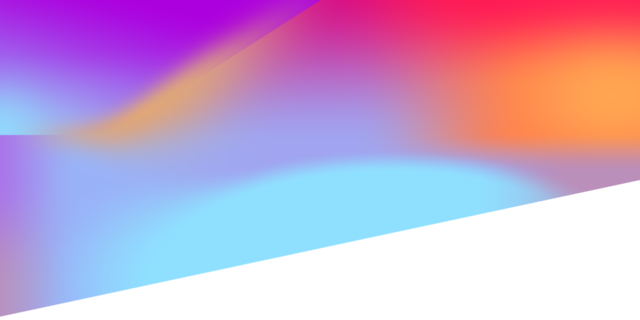
A WebGL 2 fragment shader for this background:

```glsl
#version 300 es
precision highp float;

uniform vec2 u_resolution;
out vec4 fragColor;

// Palette
const vec3 PAPER      = vec3(1.0);
const vec3 SKY        = vec3(0.56, 0.878, 1.0);
const vec3 PERIWINKLE = vec3(0.60, 0.70, 0.97);
const vec3 LAVENDER   = vec3(0.63, 0.645, 0.94);
const vec3 MAUVE      = vec3(0.73, 0.56, 0.73);
const vec3 VIOLET     = vec3(0.67, 0.44, 0.91);
const vec3 ORCHID     = vec3(0.63, 0.33, 0.92);
const vec3 PURPLE     = vec3(0.675, 0.0, 0.87);
const vec3 MAGENTA    = vec3(0.84, 0.04, 0.53);
const vec3 RED        = vec3(1.0, 0.10, 0.33);
const vec3 ORANGE     = vec3(1.0, 0.48, 0.30);
const vec3 AMBER      = vec3(1.0, 0.65, 0.32);
const vec3 TAN        = vec3(0.87, 0.65, 0.48);

// Layout: x runs 0..2, y runs 0..1
const vec2  CANVAS       = vec2(2.0, 1.0);
const float PAPER_BASE   = 0.0104;
const float PAPER_SLOPE  = 0.2135;
const float RIDGE_BASE   = 0.578;
const float RIDGE_SLOPE  = 0.64;
const float RIDGE_BEND   = 0.343;
const float RIDGE_ROUND  = 0.045;
const vec2  POOL_CENTER  = vec2(1.22, 0.115);
const vec2  POOL_RADII   = vec2(0.83, 0.39);
const vec2  SUN_CENTER   = vec2(1.92, 0.70);
const vec2  SUN_RADII    = vec2(0.30, 0.19);
const vec2  CORNER_GLOW  = vec2(0.0, 0.57);
const float CORNER_SIZE  = 0.18;

float fall(float start, float end, float v) {
    return 1.0 - smoothstep(start, end, v);
}

float glow(vec2 offset) {
    return exp(-dot(offset, offset));
}

// Flat on the left, then a rounded bend into a straight climb
float ridgeHeight(float x) {
    float climb = RIDGE_ROUND * log(1.0 + exp((x - RIDGE_BEND) / RIDGE_ROUND));
    return RIDGE_BASE + RIDGE_SLOPE * climb;
}

// Purple sheet above the ridge
vec3 upperSheet(vec2 p) {
    float vivid = smoothstep(0.70, 1.05, p.y + 0.25 * (p.x - 0.3));
    vec3 color = mix(ORCHID, PURPLE, vivid);
    color = mix(color, LAVENDER, fall(0.58, 0.85, p.y) * fall(0.2, 0.7, p.x));
    return mix(color, SKY, 0.85 * glow((p - CORNER_GLOW) / CORNER_SIZE));
}

// Lavender field with warm light on the right and a sky pool below
vec3 lowerSheet(vec2 p) {
    vec3 color = mix(PERIWINKLE, LAVENDER, smoothstep(0.3, 0.9, p.x));

    // Pink light from the top
    vec3 pink = mix(MAGENTA, RED, smoothstep(0.95, 1.5, p.x));
    color = mix(color, pink, smoothstep(0.54, 1.06, p.y));

    // Mauve shade at the lower right
    color = mix(color, MAUVE, smoothstep(1.4, 1.8, p.x) * fall(0.48, 0.62, p.y));

    // Red to orange light with an amber core
    vec3 warm = mix(ORANGE, RED, smoothstep(0.72, 1.0, p.y));
    warm = mix(warm, AMBER, glow((p - SUN_CENTER) / SUN_RADII));
    color = mix(color, warm, smoothstep(1.1, 1.65, p.x) * smoothstep(0.46, 0.59, p.y));

    // Violet light from the left edge
    vec3 edge = mix(MAUVE, VIOLET, smoothstep(0.1, 0.45, p.y));
    color = mix(color, edge, fall(-0.05, 0.25, p.x));

    // Sky pool, softer on its left side
    float radius = length((p - POOL_CENTER) / POOL_RADII);
    float rim = 1.08 + 0.27 * fall(0.3, 0.8, p.x);
    float pool = fall(0.88, rim, radius) * fall(1.45, 2.0, p.x);
    return mix(color, SKY, pool);
}

void main() {
    vec2 p = gl_FragCoord.xy / u_resolution * CANVAS;
    float pixel = 1.0 / u_resolution.y;

    // Join the two sheets at the ridge
    float above = p.y - ridgeHeight(p.x);
    vec3 color = mix(lowerSheet(p), upperSheet(p), smoothstep(-pixel, pixel, above));

    // Tan light along the ridge, wider below than above
    float wideness = smoothstep(0.2, 0.7, p.x);
    float spread = above > 0.0 ? mix(0.04, 0.08, wideness) : mix(0.05, 0.17, wideness);
    float strength = smoothstep(0.0, 0.45, p.x) * fall(0.5, 1.1, p.x);
    color = mix(color, TAN, strength * glow(vec2(above / spread, 0.0)));

    // Slanted paper edge
    float overPaper = p.y - PAPER_BASE - PAPER_SLOPE * 0.5 * CANVAS.x * p.x;
    color = mix(PAPER, color, smoothstep(-pixel, pixel, overPaper));
    fragColor = vec4(color, 1.0);
}
```
